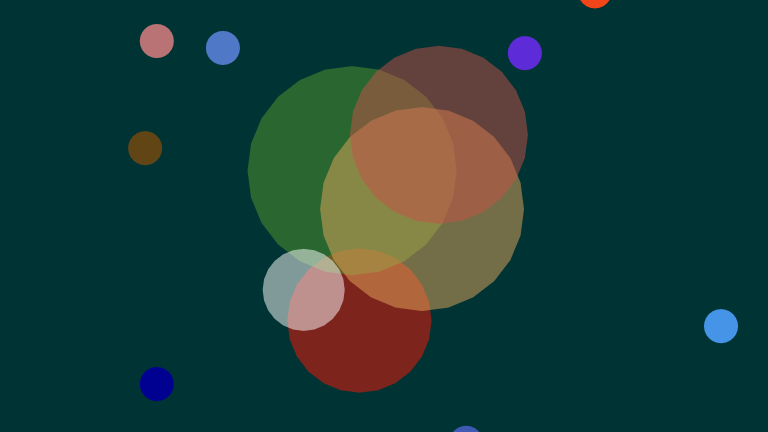
This background is drawn by a Shadertoy shader. Its source:

```glsl
// Translucent overlapping discs and small opaque dots on a dark teal field.
// Each disc is a 24-sided polygon from a distance function, blended
// back to front. Lengths are in canvas heights, origin at the lower left.

const float SIDES = 24.0;
const float DOT_RADIUS = 0.0395;
const float GLASS = 0.5;
const vec3 TEAL = vec3(0.0, 0.2, 0.2);

// Signed distance to a regular polygon with a corner on the x axis.
float polygonDistance(vec2 p, float radius) {
    float sector = 6.2831853 / SIDES;
    float angle = mod(atan(p.y, p.x), sector) - 0.5 * sector;
    return length(p) * cos(angle) - radius * cos(0.5 * sector);
}

// Blends one disc (xy = centre, z = radius) over the colour below.
vec3 paintDisc(vec3 below, vec2 p, vec3 disc, vec3 tint, float opacity, float pixel) {
    float d = polygonDistance(p - disc.xy, disc.z);
    float coverage = clamp(0.5 - d / pixel, 0.0, 1.0);
    return mix(below, tint, coverage * opacity);
}

void mainImage(out vec4 fragColor, in vec2 fragCoord) {
    float pixel = 1.0 / iResolution.y;
    vec2 p = fragCoord * pixel;
    vec3 color = TEAL;

    // Opaque dots
    vec2 dotCentres[8] = vec2[8](
        vec2(0.363, 0.905), vec2(0.516, 0.889), vec2(0.336, 0.657), vec2(0.363, 0.111),
        vec2(1.215, 0.877), vec2(1.669, 0.245), vec2(1.377, 1.020), vec2(1.079, -0.025));
    vec3 dotTints[8] = vec3[8](
        vec3(0.73, 0.45, 0.46), vec3(0.31, 0.47, 0.78),
        vec3(0.38, 0.27, 0.08), vec3(0.00, 0.00, 0.57),
        vec3(0.37, 0.17, 0.85), vec3(0.27, 0.58, 0.91),
        vec3(0.95, 0.27, 0.10), vec3(0.25, 0.35, 0.70));
    for (int i = 0; i < 8; i++) {
        vec3 disc = vec3(dotCentres[i], DOT_RADIUS);
        color = paintDisc(color, p, disc, dotTints[i], 1.0, pixel);
    }

    // Glassy discs, back to front: red, green, sand, rose, white
    vec3 discs[5] = vec3[5](
        vec3(0.832, 0.258, 0.167), vec3(0.815, 0.605, 0.242),
        vec3(0.977, 0.516, 0.236), vec3(1.016, 0.688, 0.206),
        vec3(0.703, 0.329, 0.095));
    vec3 discTints[5] = vec3[5](
        vec3(0.98, 0.08, 0.02), vec3(0.32, 0.60, 0.18),
        vec3(0.90, 0.66, 0.36), vec3(0.78, 0.32, 0.28), vec3(1.0));
    for (int i = 0; i < 5; i++) {
        color = paintDisc(color, p, discs[i], discTints[i], GLASS, pixel);
    }

    fragColor = vec4(color, 1.0);
}
```
